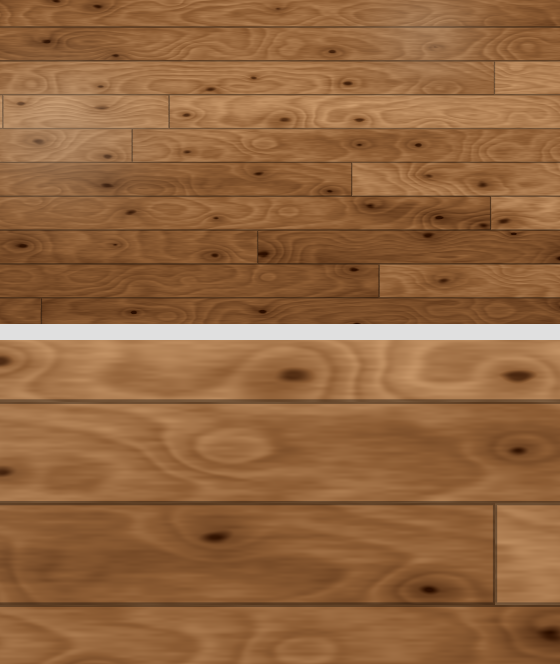
Top, the full canvas; bottom, a detail of the centre.
Write a WebGL 2 fragment shader that draws this texture.

```glsl
#version 300 es
precision highp float;
// Walnut plank floor: staggered boards with growth rings, knots and soft window glare.

#define ROWS 9.574        // board rows over the canvas height
#define ROW_SHIFT 0.202   // part of the first row hidden above the top
#define RINGS 7.0         // growth rings per board width
#define RING_DEPTH 0.10   // tone swing of the rings
#define FIBRE_DEPTH 0.24  // tone swing of the fine fibres
#define KNOT_GAP 2.3      // knot spacing in board widths
#define SEAM 0.022        // seam half width in board widths
#define GLARE 0.26        // strength of the reflected light

uniform vec2 u_resolution;
out vec4 outColor;

const vec3 DARK_WOOD = vec3(0.35, 0.20, 0.09);
const vec3 MID_WOOD = vec3(0.55, 0.36, 0.20);
const vec3 PALE_WOOD = vec3(0.77, 0.58, 0.40);
const vec3 SHEEN = vec3(0.85, 0.77, 0.68);

// Per row from the top: left end, joint, tone left of the joint, tone right of it
const vec4 BOARDS[10] = vec4[10](
  vec4(-1.0, 2.0, 0.45, 0.45), vec4(-1.0, 2.0, 0.45, 0.45),
  vec4(-1.0, 0.883, 0.55, 0.70), vec4(0.005, 0.302, 0.70, 0.70),
  vec4(-1.0, 0.236, 0.56, 0.50), vec4(-1.0, 0.628, 0.38, 0.64),
  vec4(-1.0, 0.876, 0.42, 0.74), vec4(-1.0, 0.460, 0.34, 0.29),
  vec4(-1.0, 0.677, 0.29, 0.55), vec4(-1.0, 0.074, 0.20, 0.27));

float hash(vec2 p) {
  return fract(sin(dot(p, vec2(127.1, 311.7))) * 43758.5);
}

float noise(vec2 p) {
  vec2 i = floor(p), f = fract(p);
  f = f * f * (3.0 - 2.0 * f);
  vec2 e = vec2(0.0, 1.0);
  return mix(mix(hash(i), hash(i + e.yx), f.x),
             mix(hash(i + e.xy), hash(i + e.yy), f.x), f.y);
}

// Layered sines, each turned and bent by the last; about -1 to 1
float waves(vec2 p) {
  float sum = 0.0, amp = 0.5;
  for (int i = 0; i < 4; i++) {
    sum += amp * sin(p.x + 1.3 * sin(p.y + sum));
    p = mat2(1.5, 0.9, -0.9, 1.5) * p + 2.7;
    amp *= 0.55;
  }
  return sum;
}

// Jittered knots, one per cell: x = bulge of the rings, y = dark core, z = stain
vec3 knots(vec2 q, float seed) {
  vec3 result = vec3(0.0);
  for (float i = -1.0; i <= 1.0; i++) {
    vec2 cell = vec2(floor(q.x / KNOT_GAP) + i, seed);
    float size = mix(0.14, 0.42, hash(cell + 3.1));
    float present = step(0.42, hash(cell + 8.7));
    vec2 center = vec2((cell.x + mix(0.2, 0.8, hash(cell))) * KNOT_GAP,
                       mix(0.12, 0.88, hash(cell + 5.3)));
    vec2 d = (q - center) * vec2(0.45, 1.0);
    float falloff = exp(-dot(d, d) / (size * size));
    float ragged = length(d) + 0.05 * (noise(q * vec2(5.0, 11.0)) - 0.5);
    result.x += 1.1 * size * falloff;
    result.y = max(result.y, present * (1.0 - smoothstep(0.15, 1.0, ragged / (0.26 * size + 0.01))));
    result.z += present * falloff * falloff;
  }
  return result;
}

// Wood tone at q, in board widths: 0 is dark and 1 is pale
float grain(vec2 q, float seed) {
  vec3 knot = knots(q, seed);
  vec2 shifted = q + vec2(seed * 3.7, seed * 1.9);
  float bend = waves(shifted * vec2(0.55, 1.6));

  // A board cut at a slant through a trunk shows long nested arches
  float heart = mix(0.1, 0.9, hash(vec2(seed, 1.0)));
  float slant = 0.13 * (q.x - 16.0 * hash(vec2(seed, 2.0)));
  float radius = length(vec2(q.y - heart, slant)) + 0.16 * bend + knot.x;
  float phase = 6.2832 * RINGS * (radius + 0.05 * noise(shifted * vec2(1.5, 7.0)));
  float visible = 1.0 - smoothstep(1.5, 4.0, fwidth(phase));
  float ring = sin(phase + 0.7 * sin(phase)) * visible;

  float fibre = 0.6 * noise(shifted * vec2(2.2, 21.0)) + 0.4 * noise(shifted * vec2(6.0, 38.0)) - 0.5;
  float streak = smoothstep(0.1, 0.8, waves(shifted * vec2(0.3, 2.6) + 4.0));
  float tone = RING_DEPTH * ring * mix(0.5, 1.2, noise(shifted * vec2(0.6, 1.5)));
  return tone + FIBRE_DEPTH * fibre - 0.16 * streak + 0.06 * bend - 0.26 * knot.z - 0.6 * knot.y;
}

float glow(vec2 p, vec2 center, vec2 size) {
  vec2 d = (p - center) / size;
  return exp(-dot(d, d));
}

void main() {
  vec2 uv = gl_FragCoord.xy / u_resolution;
  float span = ROWS * u_resolution.x / u_resolution.y;
  float pixel = ROWS / u_resolution.y;
  float down = (1.0 - uv.y) * ROWS + ROW_SHIFT;
  float row = floor(down);
  vec2 q = vec2(uv.x * span, fract(down));

  // Pick the board and its wood
  vec4 board = BOARDS[int(clamp(row, 0.0, 9.0))];
  float side = step(board.y, uv.x) - step(uv.x, board.x);
  float seed = row * 3.0 + side + 5.0;
  float tone = (side > 0.5 ? board.w : board.z) + 0.08 + grain(q, seed);

  // Room light fades toward the sides
  tone += 0.14 * glow(uv, vec2(0.45, 0.72), vec2(0.5, 0.6)) - 0.05;
  vec3 color = mix(DARK_WOOD, MID_WOOD, clamp(tone * 2.0, -0.9, 1.0));
  color = mix(color, PALE_WOOD, clamp(tone * 2.0 - 1.0, 0.0, 1.15));

  // Seams between rows and at board ends
  float rowGap = min(q.y, 1.0 - q.y);
  float endGap = min(abs(uv.x - board.x), abs(uv.x - board.y)) * span;
  float seam = 1.0 - smoothstep(SEAM - 0.5 * pixel, SEAM + 0.5 * pixel, min(rowGap, endGap));
  color *= 1.0 - 0.36 * seam;

  // Reflected window light
  float shine = glow(uv, vec2(0.10, 0.58), vec2(0.16, 0.22)) + 0.8 * glow(uv, vec2(0.76, 0.90), vec2(0.10, 0.16));
  outColor = vec4(mix(color, SHEEN, GLARE * shine), 1.0);
}
```
